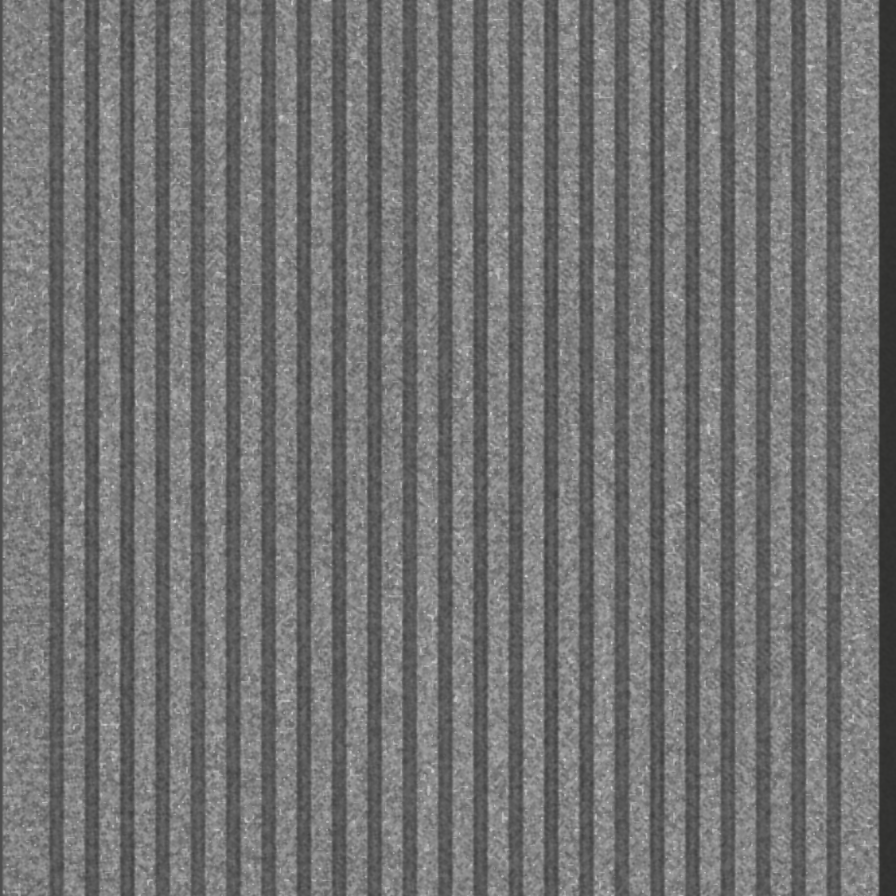
Write a WebGL 2 fragment shader that draws this texture.

```glsl
#version 300 es
precision highp float;
// Grey ribbed sheet: 23 vertical grooves between raised, speckled ribs,
// with a plain margin on each side and a dark strip at the right edge.
// Soft bands give the profile; value noise gives the grain and wear.

uniform vec2 u_resolution;
out vec4 outColor;

const float GROOVE_COUNT = 23.0;
const float FIRST_GROOVE = 0.0632;   // centre of the leftmost groove
const float PITCH = 0.03943;         // distance between groove centres
const float GROOVE_HALF = 0.0083;
const float SHEET_LEFT = 0.003;
const float SHEET_RIGHT = 0.981;

const vec3 RIB_GREY = vec3(0.525);
const vec3 FLOOR_GREY = vec3(0.375);
const vec3 CREASE_GREY = vec3(0.305);
const vec3 STRIP_GREY = vec3(0.20, 0.20, 0.195);

float hash(vec2 p) {
    return fract(sin(dot(p, vec2(127.1, 311.7))) * 43758.5453);
}

float valueNoise(vec2 p) {
    vec2 cell = floor(p);
    vec2 f = fract(p);
    f = f * f * (3.0 - 2.0 * f);
    float low = mix(hash(cell), hash(cell + vec2(1.0, 0.0)), f.x);
    float high = mix(hash(cell + vec2(0.0, 1.0)), hash(cell + 1.0), f.x);
    return mix(low, high, f.y);
}

// 1 where the signed distance is negative, with a soft border
float inside(float dist, float softness) {
    return 1.0 - smoothstep(-softness, softness, dist);
}

// Soft line centred where the distance is zero
float softLine(float dist, float width) {
    return exp(-dist * dist / (width * width));
}

// Centred grain from two scales, the finer one turned a little
float grain(vec2 uv) {
    float coarse = valueNoise(uv * 215.0) - 0.5;
    float fine = valueNoise(mat2(0.8, 0.6, -0.6, 0.8) * uv * 340.0 + 37.0) - 0.5;
    return 0.55 * coarse + 0.65 * fine;
}

// Sparse bright flecks, denser in some areas
float flecks(vec2 uv) {
    float density = valueNoise(uv * vec2(26.0, 18.0) + 71.0);
    float spots = valueNoise(uv * 230.0 + 113.0);
    return smoothstep(0.80 - 0.08 * density, 1.0, spots);
}

vec3 grooveColor(float offset, float index) {
    float creaseDepth = mix(0.55, 1.0, hash(vec2(index, 4.0)));
    float crease = softLine(abs(offset) - 0.0052, 0.0028);
    return mix(FLOOR_GREY, CREASE_GREY, crease * creaseDepth);
}

void main() {
    vec2 uv = gl_FragCoord.xy / u_resolution;
    float edge = max(0.0019, 0.75 / u_resolution.x);

    // Nearest groove; the margins fall outside the clamped range
    float index = clamp(floor((uv.x - FIRST_GROOVE) / PITCH + 0.5), 0.0, GROOVE_COUNT - 1.0);
    float offset = uv.x - FIRST_GROOVE - index * PITCH;
    float groove = inside(abs(offset) - GROOVE_HALF, edge);

    // Ribs: slight tone shifts between ribs and along their length
    float ribIndex = floor((uv.x - FIRST_GROOVE) / PITCH);
    float ribTone = 0.02 * (hash(vec2(ribIndex, 9.0)) - 0.5);
    float cloud = 0.035 * (valueNoise(uv * vec2(9.0, 7.0)) - 0.5);
    float leftMargin = inside(uv.x - FIRST_GROOVE, edge);
    vec3 rib = RIB_GREY + ribTone + cloud - 0.02 * leftMargin;

    // Surface: the grain is stronger on the ribs than in the grooves
    vec3 color = mix(rib, grooveColor(offset, index), groove);
    color += grain(uv) * mix(0.26, 0.13, groove);
    color += flecks(uv) * mix(0.17, 0.03, groove);

    // Dark strip on the right and thin shaded edge on the left
    float strip = inside(SHEET_RIGHT - uv.x, edge);
    float leftEdge = inside(uv.x - SHEET_LEFT, edge);
    vec3 stripColor = STRIP_GREY + 0.03 * grain(uv);
    color = mix(color, CREASE_GREY, leftEdge);
    color = mix(color, stripColor, strip);

    outColor = vec4(color, 1.0);
}
```
